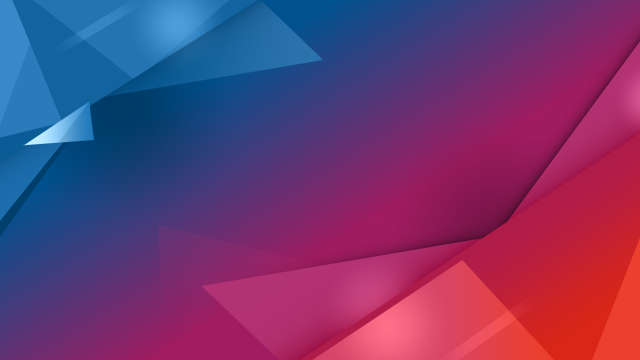
This background is drawn by a Shadertoy shader. Its source:

```glsl
// Folded translucent paper: a diagonal blue to magenta gradient with blue
// facets in the upper left corner and red facets in the lower right one.
// Built from half planes, triangles, soft shadows and glows on a 16 x 9 grid.

const vec3 BLUE = vec3(0.0, 0.32, 0.56);
const vec3 MAGENTA = vec3(0.63, 0.11, 0.38);
const vec3 SKY = vec3(0.28, 0.60, 0.85);
const vec3 NAVY = vec3(0.0, 0.24, 0.41);
const vec3 ORCHID = vec3(0.70, 0.20, 0.45);
const vec3 CRIMSON = vec3(0.60, 0.04, 0.23);
const vec3 SCARLET = vec3(0.85, 0.15, 0.09);
const vec3 CORAL = vec3(0.92, 0.25, 0.19);
const vec3 PINK = vec3(1.0, 0.43, 0.53);

// Signed distance to the line a-b, positive on its left
float side(vec2 p, vec2 a, vec2 b) {
    vec2 e = normalize(b - a), q = p - a;
    return e.x * q.y - e.y * q.x;
}

// Positive inside the triangle, for either winding
float triangle(vec2 p, vec2 a, vec2 b, vec2 c) {
    float winding = sign(side(c, a, b));
    return min(min(side(p, a, b) * winding, side(p, b, c) * winding),
               side(p, c, a) * winding);
}

float cover(float d, float aa) { return smoothstep(-aa, aa, d); }

float fade(float d, float width) { return exp(-max(d, 0.0) / width); }

float glow(vec2 p, vec2 center, float radius) {
    float f = max(1.0 - length(p - center) / radius, 0.0);
    return f * f * (3.0 - 2.0 * f);
}

// Soft band along a-b that fades out at both ends
float streak(vec2 p, vec2 a, vec2 b, float width, float aa) {
    float along = dot(p - a, b - a) / dot(b - a, b - a);
    float ends = smoothstep(0.0, 0.4, along) * smoothstep(1.0, 0.6, along);
    return cover(width - abs(side(p, a, b)), aa) * ends;
}

vec3 backdrop(vec2 p) {
    float t = dot(vec2(p.x, 9.0 - p.y), vec2(0.535, 0.845));
    vec3 col = mix(BLUE, MAGENTA, clamp((t - 4.48) / 5.15, 0.0, 1.0));
    col *= 1.0 - 0.28 * glow(p, vec2(3.0, 6.3), 3.2);
    return col * (1.0 - 0.24 * glow(p, vec2(12.4, 3.2), 3.0));
}

vec3 blueFacets(vec3 col, vec2 p, float aa) {
    float fold = side(p, vec2(0.0, 4.94), vec2(6.46, 9.0));
    float shade = fade(-fold, 0.3);
    float light = glow(p, vec2(4.44, 8.37), 1.3);

    // Wing to the right of the fold
    float wing = triangle(p, vec2(2.25, 6.52), vec2(6.52, 9.0), vec2(8.08, 7.5));
    vec3 wingColor = mix(vec3(0.03, 0.35, 0.58), vec3(0.17, 0.45, 0.68),
                         smoothstep(3.0, 8.0, p.x));
    wingColor = mix(wingColor, NAVY, 0.55 * shade) + 0.12 * light;
    col = mix(col, wingColor, cover(wing, aa));

    // Lower flap and its dark rim
    float rim = triangle(p, vec2(-0.3, 2.65), vec2(1.8, 5.6), vec2(-0.3, 3.7));
    col = mix(col, NAVY, 0.9 * cover(rim, aa));
    float flap = triangle(p, vec2(-0.3, 5.5), vec2(1.7, 5.6), vec2(-0.3, 3.1));
    col = mix(col, mix(vec3(0.11, 0.43, 0.68), NAVY, 0.4 * shade), cover(flap, aa));

    // Main sheet with overlapping tints
    vec3 sheet = vec3(0.04, 0.36, 0.59);
    float ledge = side(p, vec2(0.0, 5.56), vec2(1.56, 5.94));
    float left = side(p, vec2(1.56, 5.94), vec2(0.31, 9.0));
    float leftMask = cover(min(left, ledge), aa);
    sheet = mix(sheet, SKY, 0.45 * leftMask);
    float corner = side(p, vec2(0.0, 5.87), vec2(1.15, 9.0));
    sheet = mix(sheet, SKY, 0.45 * cover(min(corner, left), aa));
    sheet = mix(sheet, SKY, 0.12 * cover(ledge, aa));
    float kite = triangle(p, vec2(0.83, 9.0), vec2(3.4, 6.98), vec2(5.73, 9.0));
    sheet = mix(sheet, SKY, 0.32 * cover(kite, aa));
    sheet += 0.07 * streak(p, vec2(1.2, 7.6), vec2(3.7, 9.1), 0.12, aa);
    sheet = mix(sheet, vec3(0.33, 0.65, 0.89), 0.85 * light);
    col = mix(col, sheet, cover(fold, aa));

    // Small bright curl
    float curl = triangle(p, vec2(0.6, 5.37), vec2(2.23, 6.46), vec2(2.35, 5.5));
    vec3 curlColor = mix(vec3(0.68, 0.86, 0.97), vec3(0.12, 0.47, 0.73),
                         smoothstep(0.8, 2.4, p.x));
    float crease = side(p, vec2(1.45, 5.42), vec2(2.23, 6.46));
    curlColor += 0.08 * cover(crease, aa);
    return mix(col, curlColor, cover(curl, aa));
}

vec3 redFacets(vec3 col, vec2 p, float aa) {
    float fold = side(p, vec2(16.0, 5.67), vec2(7.5, 0.0));
    float shade = fade(-fold, 0.4);
    vec2 hub = vec2(12.5, 3.21), tip = vec2(5.04, 1.85);

    // Faint veil and the shadows cast on the backdrop
    float veil = triangle(p, vec2(3.96, 3.37), vec2(8.02, 2.37), vec2(4.1, 0.0));
    col = mix(col, ORCHID, 0.15 * cover(veil, aa) * smoothstep(0.3, 3.0, p.y));
    float above = side(p, tip, vec2(12.4, 3.1));
    col *= 1.0 - 0.4 * cover(above, aa) * fade(above, 0.14) * smoothstep(5.0, 12.0, p.x);
    float beside = side(p, hub, vec2(16.0, 7.96));
    col *= 1.0 - 0.45 * cover(beside, aa) * fade(beside, 0.13) * smoothstep(3.0, 3.4, p.y);

    // Magenta wings on both sides of the hub
    float wing = triangle(p, tip, vec2(12.4, 3.1), vec2(7.5, -0.5));
    vec3 wingColor = mix(ORCHID, CRIMSON, 0.85 * shade);
    wingColor += 0.15 * glow(p, vec2(9.5, 1.2), 1.6);
    col = mix(col, wingColor, cover(wing, aa));
    float sail = triangle(p, hub, vec2(16.3, 8.37), vec2(16.3, 5.6));
    vec3 sailColor = mix(ORCHID, CRIMSON, 0.75 * shade);
    sailColor += 0.22 * glow(p, vec2(16.4, 6.5), 1.1);
    col = mix(col, sailColor, cover(sail, aa));

    // Red sheet below the fold
    float heat = smoothstep(0.0, 3.6, fold);
    vec3 sheet = mix(vec3(0.69, 0.11, 0.29), SCARLET, heat);
    float pane = triangle(p, vec2(11.56, 2.5), vec2(14.31, -0.5), vec2(7.06, -0.5));
    vec3 paneColor = mix(vec3(0.84, 0.27, 0.41), CORAL, smoothstep(10.5, 13.8, p.x));
    paneColor = mix(paneColor, PINK, glow(p, vec2(9.69, 0.83), 1.7));
    sheet = mix(sheet, paneColor, cover(pane, aa));
    sheet += 0.06 * streak(p, vec2(10.8, -0.3), vec2(13.5, 1.62), 0.14, aa);
    float corner = side(p, vec2(16.0, 3.06), vec2(14.8, 0.0));
    sheet = mix(sheet, CORAL, cover(corner, aa));
    return mix(col, sheet, cover(fold, aa));
}

void mainImage(out vec4 fragColor, in vec2 fragCoord) {
    vec2 p = fragCoord / iResolution.xy * vec2(16.0, 9.0);
    float aa = 6.5 / iResolution.y;
    vec3 col = blueFacets(backdrop(p), p, aa);
    fragColor = vec4(clamp(redFacets(col, p, aa), 0.0, 1.0), 1.0);
}
```
